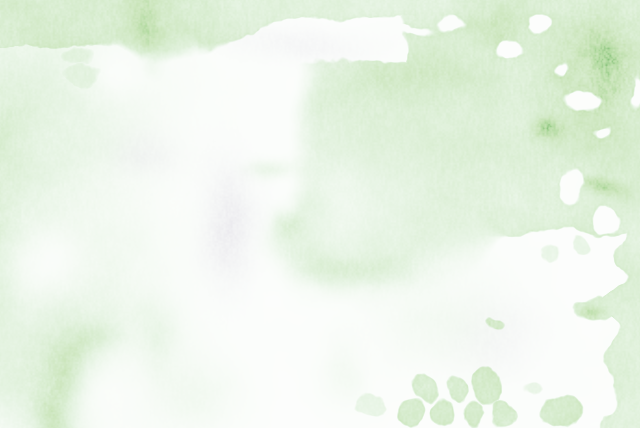
Write a Shadertoy shader that draws this background.

```glsl
// Pale green watercolour washes on white paper. Soft glows and noise-warped
// distance shapes build a pigment density, which a colour ramp turns into
// paint; fine stretched noise adds the paper grain.
const float ASPECT = 1.5;     // layout width in units of its height
const float SOFT_WARP = .07;  // bending of the soft washes
const float EDGE_WARP = .045; // raggedness of the crisp edges
const float EDGE = .003;      // half width of a crisp edge
const float RIM = .5;         // extra pigment along crisp edges
const float GRAIN = .22;      // strength of the paper grain
const vec3 LAVENDER = vec3(.91, .905, .925);
const vec3 PAINT[6] = vec3[6](
    vec3(.99, .995, .99), vec3(.91, .96, .90), vec3(.85, .93, .82),
    vec3(.80, .90, .74), vec3(.71, .86, .64), vec3(.48, .73, .44));

float hash(vec2 p) {
    vec3 q = fract(p.xyx * .1031);
    q += dot(q, q.yzx + 33.33);
    return fract((q.x + q.y) * q.z);
}
float noise(vec2 p) {
    vec2 i = floor(p), f = fract(p);
    f = f * f * (3. - 2. * f);
    return mix(mix(hash(i), hash(i + vec2(1, 0)), f.x),
               mix(hash(i + vec2(0, 1)), hash(i + vec2(1, 1)), f.x), f.y);
}
float fbm(vec2 p) {
    float sum = 0., amp = .5;
    for (int i = 0; i < 4; i++, amp *= .5) {
        sum += amp * noise(p);
        p = p * 2.03 + 17.;
    }
    return sum;
}
vec2 warp(vec2 p, float freq, float amount) {
    return p + amount * (vec2(fbm(p * freq), fbm(p * freq + 40.)) - .47);
}

// Shapes take a centre (x, y) and radii (w, h)
float glow(vec2 p, float x, float y, float w, float h) {
    p = (p - vec2(x, y)) / vec2(w, h);
    return exp(-dot(p, p));
}
float blob(vec2 p, float x, float y, float w, float h) {
    return (length((p - vec2(x, y)) / vec2(w, h)) - 1.) * min(w, h);
}
float cover(float d, float w) { return 1. - smoothstep(-w, w, d); }
float rim(float d) { return RIM * exp(-abs(d) / .005); }
float ring(vec2 p, float r, float w) { float d = (length(p) - r) / w; return exp(-d * d); }

// Left side: pale wash, curved stroke in the lower corner
float leftWash(vec2 p) {
    float d = 1.2 * glow(p, .02, .7, .27, .28) + .8 * glow(p, 0., .3, .06, .5)
        + .9 * glow(p, .2, .24, .16, .18) + .5 * glow(p, .38, .22, .04, .09)
        + .4 * glow(p, .46, .07, .1, .1) + 1.6 * glow(p, .12, .07, .07, .13);
    vec2 c = p - vec2(.27, .08);
    d += ring(c, .14, .035) * cover(c.x + .02, .08);
    d *= 1. - .8 * glow(c, 0., 0., .09, .08);
    d *= 1. - .85 * glow(p, .13, .4, .09, .08);
    return d * (1. - .8 * glow(p, .27, .84, .07, .06));
}

// Band along the top, with two short strokes under it
float topBand(vec2 p, vec2 e) {
    float d = max(.89 + .065 * smoothstep(.5, .68, p.x) - e.y, p.x - .97);
    float soft = mix(EDGE, .04, glow(p, .38, .89, .09, .2));
    float band = cover(d, soft) * (mix(2., 1.4, smoothstep(.4, .7, p.x)) + rim(d));
    float leaf = min(blob(e, .19, .825, .048, .027), blob(e, .175, .868, .035, .018));
    return band + .9 * glow(p, .35, .93, .035, .09) + 1.2 * cover(leaf, .006);
}

// Bare paper gaps in the right wash
float gaps(vec2 e) {
    float d = min(blob(e, 1.19, .885, .035, .02), blob(e, 1.055, .94, .033, .018));
    d = min(d, min(blob(e, .95, .925, .06, .01), blob(e, 1.27, .945, .025, .025)));
    d = min(d, min(blob(e, 1.365, .765, .04, .02), blob(e, 1.31, .845, .012, .02)));
    d = min(d, min(blob(e, 1.405, .693, .022, .012), blob(e, 1.335, .565, .027, .05)));
    return min(d, min(blob(e, 1.5, .78, .013, .04), blob(e, 1.42, .485, .025, .025)));
}

// Right side: large wash, dark pools and the ragged column below
float rightWash(vec2 p, vec2 e) {
    float top = min(e.y - .855, .945 - e.x), hole = gaps(e);
    float base = mix(.36, .455, smoothstep(.9, 1.2, p.x)) - e.y;
    float crisp = smoothstep(1.1, 1.2, p.x);
    float column = 1.425 + .09 * (noise(vec2(3., p.y * 17.)) - .5) - e.x;
    column = min(column, blob(e, 1.395, .285, .04, .024));
    float body = cover(top, EDGE) * cover(base, mix(.1, EDGE, crisp));
    body *= smoothstep(.67, .76, p.x);
    float area = max(body, cover(column, EDGE)) * cover(-hole, EDGE);
    float d = 1.5 + rim(hole) + crisp * rim(min(base, column))
        + 1.3 * glow(p, 1.4, .85, .13, .2) + 1.6 * glow(p, 1.43, .84, .04, .08)
        + 2.2 * glow(p, 1.29, .705, .04, .025) + 2.4 * glow(p, 1.41, .565, .035, .02)
        + 1.3 * glow(p, 1.16, .95, .07, .06) + .8 * glow(p, .98, .82, .14, .06)
        + 1.6 * glow(p, 1.4, .275, .025, .015) - .9 * glow(p, .82, .5, .15, .16);
    vec2 c = (p - vec2(.84, .45)) * vec2(1., 1.6);
    float curl = .9 * ring(c, .155, .045) * cover(c.x + c.y, .15);
    return area * d + curl + glow(p, .68, .47, .035, .03) + .8 * glow(p, .64, .61, .05, .025);
}

// Splashes along the lower right, plus a few loose drops
float splashes(vec2 e) {
    float d = min(blob(e, 1.32, .04, .05, .04), blob(e, 1.163, .235, .017, .014));
    for (float i = 0.; i < 7.; i++) {
        float r = .024 + .012 * hash(vec2(i, 5));
        d = min(d, blob(e, .957 + .037 * i, .035 + .06 * mod(i, 2.), r, r + .006));
    }
    float faint = min(blob(e, 1.36, .425, .018, .018), blob(e, 1.29, .405, .017, .017));
    faint = min(faint, min(blob(e, 1.25, .09, .018, .013), blob(e, .87, .06, .03, .03)));
    return cover(d, EDGE) * (1.9 + rim(d)) + .8 * cover(faint, EDGE);
}

void mainImage(out vec4 fragColor, in vec2 fragCoord) {
    vec2 p = fragCoord / iResolution.xy * vec2(ASPECT, 1.);
    vec2 s = warp(p, 6., SOFT_WARP), e = warp(p, 15., EDGE_WARP);
    float d = max(max(leftWash(s), topBand(s, e)), rightWash(s, e)) + splashes(e);
    d += .35 * glow(s, 1.03, .27, .14, .12) + .3 * glow(s, .8, .14, .05, .08);
    // Mottled pigment and paper grain
    float grain = noise(p * vec2(190, 70)) + noise(p * 230.) - 1.;
    d *= .62 + .8 * fbm(p * 9.) + GRAIN * grain;
    d = clamp(d + .08 * fbm(p * 5.), 0., 4.999);
    vec3 color = mix(PAINT[int(d)], PAINT[int(d) + 1], fract(d));
    // Cool grey stains on bare paper
    float stain = .8 * glow(s, .54, .48, .06, .13) + .4 * glow(s, .34, .64, .08, .05)
        + .35 * glow(s, .7, .9, .17, .04) + .3 * glow(s, 1.17, .22, .1, .08);
    color = mix(color, min(color, LAVENDER), stain * (.8 + .3 * grain));
    fragColor = vec4(color, 1);
}
```
